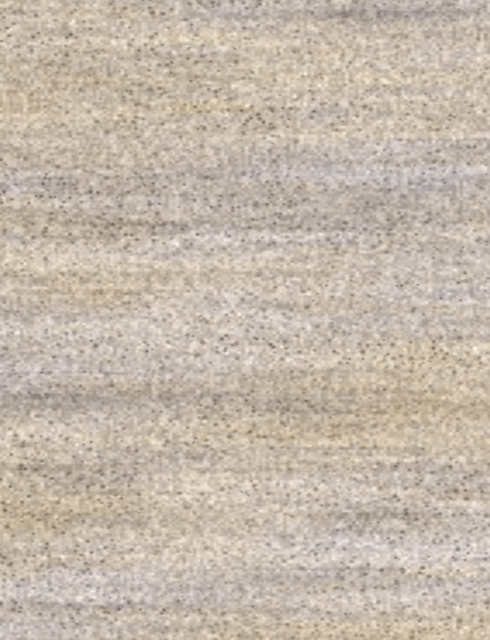
A Shadertoy shader for this texture:

```glsl
// Woven, heathered cloth in warm beige: stretched noise layers form horizontal
// streaks, fine isotropic noise gives the grain, and cellular noise scatters
// dark and pale flecks. Brightness and warmth then shift one base colour.

const vec3  BASE_COLOUR   = vec3(0.783, 0.733, 0.676);
const vec3  WARM_SHIFT    = vec3(0.012, 0.0, -0.036);
const vec3  SHADE_TINT    = vec3(1.0, 1.0, 0.99);
const float STREAK_DEPTH  = 0.037;
const int   STREAK_LAYERS = 4;
const float THREAD_DEPTH  = 0.10;
const float GRAIN_FINE    = 0.078;
const float GRAIN_COARSE  = 0.050;
const float DARK_FLECK    = 0.15;
const float PALE_FLECK    = 0.07;
const vec2  FLECK_GRID    = vec2(85.0, 110.0);   // cells per canvas height
const float DARK_SHARE    = 0.27;
const float PALE_SHARE    = 0.22;

float hash(vec2 cell) {
    vec3 q = fract(cell.xyx * vec3(0.1031, 0.1030, 0.0973));
    q += dot(q, q.yzx + 33.33);
    return fract((q.x + q.y) * q.z);
}

// Smooth value noise, from -1 to 1
float noise(vec2 p) {
    vec2 cell = floor(p);
    vec2 f = fract(p);
    f = f * f * (3.0 - 2.0 * f);
    float low  = mix(hash(cell), hash(cell + vec2(1.0, 0.0)), f.x);
    float high = mix(hash(cell + vec2(0.0, 1.0)), hash(cell + 1.0), f.x);
    return 2.0 * mix(low, high, f.y) - 1.0;
}

// Long horizontal streaks, from broad bands down to single threads
float streaks(vec2 p) {
    vec2 scale = vec2(1.3, 13.0);
    float sum = 0.0;
    for (int i = 0; i < STREAK_LAYERS; i++) {
        sum += noise(p * scale + 17.3 * float(i + 1));
        scale *= vec2(1.7, 2.1);
    }
    return sum;
}

// Sparse thin dark threads that fade in and out along their length
float threads(vec2 p) {
    float line = smoothstep(0.45, 0.95, noise(p * vec2(2.2, 85.0) + 91.7));
    return line * smoothstep(-0.5, 0.7, noise(p * vec2(4.0, 24.0) + 53.1));
}

// Cellular flecks: x holds the dark ones, y the pale ones
vec2 flecks(vec2 p) {
    vec2 q = p * FLECK_GRID;
    vec2 home = floor(q);
    vec2 cover = vec2(0.0);
    for (int j = -1; j <= 1; j++) {
        for (int i = -1; i <= 1; i++) {
            vec2 cell = home + vec2(i, j);
            vec2 centre = cell + vec2(hash(cell + 7.1), hash(cell + 41.9));
            float radius = mix(0.35, 0.62, hash(cell + 73.3));
            float spot = 1.0 - smoothstep(0.08, radius, length(q - centre));
            float kind = hash(cell + 129.7);
            vec2 chosen = vec2(step(kind, DARK_SHARE), step(1.0 - PALE_SHARE, kind));
            cover = max(cover, spot * chosen);
        }
    }
    return cover;
}

void mainImage(out vec4 fragColor, in vec2 fragCoord) {
    vec2 p = fragCoord / iResolution.y;

    // Slight sag so the streaks are not ruler straight
    vec2 cloth = p;
    cloth.y += 0.0022 * sin(5.0 * p.x + 9.0 * p.y) + 0.0008 * sin(17.0 * p.x - 23.0 * p.y);

    // Brightness from streaks, threads and grain
    float shade = STREAK_DEPTH * streaks(cloth) - THREAD_DEPTH * threads(cloth);
    vec2 turned = mat2(0.8, 0.6, -0.6, 0.8) * p;
    shade += GRAIN_FINE * noise(p * vec2(185.0, 215.0) + 5.7);
    shade += GRAIN_COARSE * noise(turned * 135.0 + 211.0);

    // Flecks gather in some bands more than in others
    vec2 fleck = flecks(p);
    float gather = 0.9 + 0.5 * noise(cloth * vec2(3.0, 22.0) + 31.0);
    shade += gather * (PALE_FLECK * fleck.y - DARK_FLECK * fleck.x);

    // Bands drift between cream and mauve grey
    float warmth = noise(cloth * vec2(1.6, 11.0) + 67.0)
                 + 0.6 * noise(cloth * vec2(6.0, 48.0) + 19.0)
                 + 0.4 * noise(p * vec2(70.0, 90.0) + 83.0);

    vec3 colour = BASE_COLOUR + shade * SHADE_TINT + warmth * WARM_SHIFT;
    fragColor = vec4(clamp(colour, 0.0, 1.0), 1.0);
}
```
